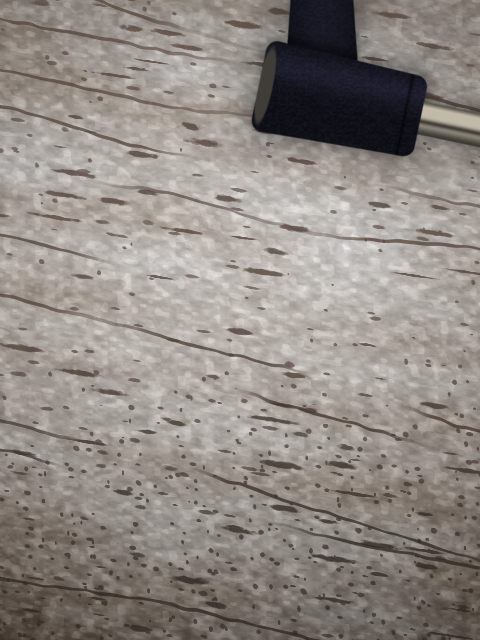
A Shadertoy shader for this texture:

```glsl
// Pale weathered wood with mottled grain, dark dashes, specks and fine cracks,
// on which a black tool head with a steel rod lies at the upper right.
// Wood is layered noise plus scattered strokes; the tool is built from distances.

const vec3 WARMTH = vec3(0.028, -0.002, -0.028);
const vec3 DASH_BROWN = vec3(0.25, 0.20, 0.175);
const vec3 RUBBER = vec3(0.075, 0.077, 0.115);
const vec3 STEEL = vec3(0.76, 0.73, 0.66);

float hash(vec2 p) {
    return fract(sin(dot(p, vec2(127.1, 311.7))) * 43758.55);
}

float noise(vec2 p) {
    vec2 i = floor(p), f = fract(p);
    f = f * f * (3.0 - 2.0 * f);
    return mix(mix(hash(i), hash(i + vec2(1, 0)), f.x),
               mix(hash(i + vec2(0, 1)), hash(i + vec2(1, 1)), f.x), f.y);
}

float fbm(vec2 p) {
    float sum = 0.0, amp = 0.5;
    for (int i = 0; i < 4; i++) {
        sum += amp * noise(p);
        p = p * 2.03 + 17.3;
        amp *= 0.5;
    }
    return sum / 0.9375;
}

float roundBox(vec2 p, vec2 size, float r) {
    vec2 d = abs(p) - size + r;
    return length(max(d, 0.0)) + min(max(d.x, d.y), 0.0) - r;
}

// Ragged ellipses scattered one per cell; chance is the share of filled cells
float strokes(vec2 p, vec2 cell, vec2 size, float chance, float ragged) {
    vec2 base = floor(p / cell);
    float mark = 0.0;
    for (int j = -1; j <= 1; j++)
    for (int i = -1; i <= 1; i++) {
        vec2 id = base + vec2(i, j);
        vec2 jitter = vec2(hash(id + 3.1), hash(id + 7.7));
        vec2 radius = size * mix(vec2(0.4), vec2(1.2), vec2(hash(id + 11.3), hash(id + 19.9)));
        float r = length((p - (id + jitter) * cell) / radius);
        float filled = step(hash(id + 29.5), chance);
        mark = max(mark, filled * smoothstep(1.15, 0.65, r + ragged));
    }
    return mark;
}

// Thin sloping lines that wander and fade along their length
float cracks(vec2 p, float aa) {
    float mark = 0.0;
    for (int i = 0; i < 14; i++) {
        float k = float(i);
        float slope = mix(0.16, 0.31, hash(vec2(k, 2.0)));
        float start = 0.085 * k + 0.05 * hash(vec2(k, 5.0));
        float wander = 0.025 * noise(vec2(p.x * 4.0, k * 9.0)) + 0.004 * noise(vec2(p.x * 45.0, k));
        float d = abs(p.y - start + slope * p.x - wander);
        float fade = smoothstep(0.25, 0.7, noise(vec2(p.x * 5.0 + k * 3.7, k)));
        float width = 0.0008 + 0.0012 * noise(vec2(p.x * 30.0, k + 4.0));
        mark = max(mark, fade * (1.0 - smoothstep(width, width + 1.3 * aa, d)));
    }
    return mark;
}

vec3 wood(vec2 p, float aa) {
    vec2 g = p + vec2(0.0, 0.15 * p.x);
    vec2 e = (p - vec2(0.37, 0.61)) / vec2(0.75, 0.62);
    float streak = fbm(g * vec2(3.5, 16.0)) - 0.5;
    float mottle = fbm(g * vec2(65.0, 105.0)) - 0.5;
    float fleck = smoothstep(0.57, 0.76, noise(g * vec2(85.0, 135.0) + 40.0));
    float tone = 0.71 - 0.37 * dot(e, e) + 0.20 * streak + 0.25 * mottle + 0.07 * fleck;
    vec3 col = vec3(tone) + WARMTH * clamp(1.5 - tone - 1.2 * streak, 0.3, 1.4);

    // Dark marks, with specks gathering in the lower half
    float ragged = 0.9 * (fbm(g * vec2(90.0, 160.0) + 9.0) - 0.4);
    float dashes = strokes(g, vec2(0.11, 0.038), vec2(0.036, 0.0052), 0.36, ragged);
    float small = strokes(g + 0.37, vec2(0.055, 0.026), vec2(0.013, 0.0038), 0.26, ragged);
    float low = smoothstep(0.5, 0.2, p.y);
    float specks = strokes(g + 0.71, vec2(0.019, 0.017), vec2(0.0052, 0.0042), 0.05 + 0.40 * low, ragged);
    float marks = max(max(0.8 * dashes, 0.65 * small), 0.68 * specks);
    vec3 ink = DASH_BROWN * mix(0.75, 1.35, smoothstep(0.05, 0.6, p.y));
    col = mix(col, ink, marks);
    return mix(col, ink, 0.78 * cracks(p, aa));
}

vec3 rubber(vec2 q, float grain) {
    float sheen = exp(-pow((q.y - 0.035) / 0.026, 2.0));
    vec3 col = RUBBER * (0.8 + 0.75 * sheen + 0.5 * (grain - 0.5));
    col *= 1.0 - 0.5 * exp(-pow((q.x - 0.104) / 0.003, 2.0));
    float cap = length((q + vec2(0.119, 0.0)) / vec2(0.012, 0.062));
    return mix(col, vec3(0.25, 0.235, 0.22), smoothstep(1.1, 0.85, cap));
}

vec3 steel(float v) {
    vec3 col = STEEL * mix(0.3, 1.0, smoothstep(-1.0, -0.1, v));
    col *= 1.0 - 0.65 * exp(-pow((v + 0.2) / 0.18, 2.0));
    return col * (1.0 - 0.55 * smoothstep(0.65, 1.0, v));
}

void mainImage(out vec4 fragColor, in vec2 fragCoord) {
    vec2 p = fragCoord / iResolution.xy * vec2(0.75, 1.0);
    float aa = 1.0 / iResolution.y;
    vec3 col = wood(p, aa);

    // Tool head frame, turned to lie along the rod
    vec2 axis = vec2(0.979, -0.204), d = p - vec2(0.531, 0.842);
    vec2 q = vec2(dot(d, axis), dot(d, vec2(-axis.y, axis.x)));
    float body = roundBox(vec2(q.x, q.y * (1.0 + 0.5 * q.x)), vec2(0.129, 0.068), 0.018);
    float stem = max(abs(p.x - 0.503) - 0.049 - 0.07 * (1.0 - p.y), 0.88 - p.y);
    float rod = max(abs(q.y) - 0.026, 0.1 - q.x);

    // Soft contact shadow, then rod, stem and head
    float shade = min(min(body, stem), rod);
    col *= 1.0 - 0.32 * exp(-max(shade, 0.0) * 45.0);
    float grain = noise(p * 330.0);
    col = mix(col, steel(q.y / 0.026), smoothstep(aa, -aa, rod));
    float side = (p.x - 0.503) / 0.055;
    vec3 stemCol = RUBBER * (1.25 - 0.5 * side * side + 0.4 * (grain - 0.5));
    stemCol *= 0.55 + 0.45 * smoothstep(0.0, 0.025, body);
    col = mix(col, stemCol, smoothstep(aa, -aa, stem));
    col = mix(col, rubber(q, grain), smoothstep(aa, -aa, body));
    fragColor = vec4(clamp(col, 0.0, 1.0), 1.0);
}
```
